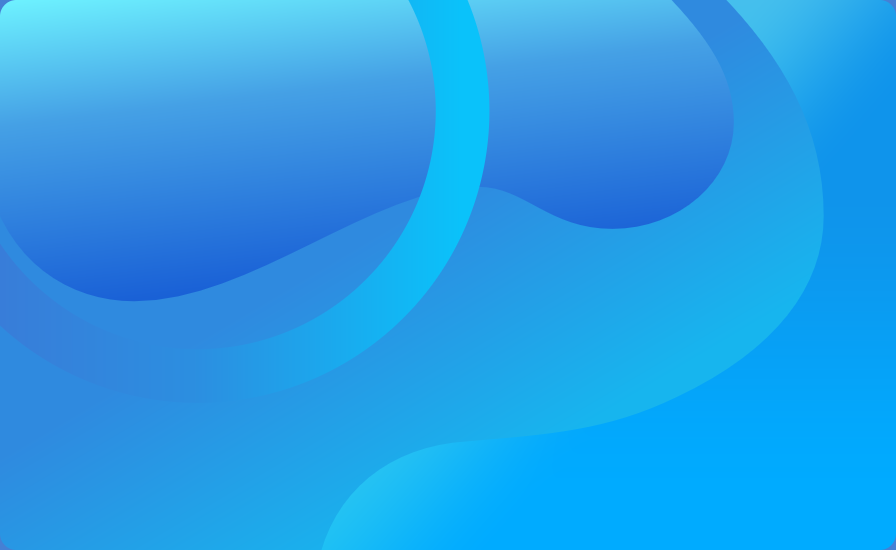
Write a Shadertoy shader that draws this background.

```glsl
// Layered blue gradient waves with a large translucent-looking ring

// Canvas grid: 768 x 471 units, y pointing down
const vec2 GRID = vec2(768.0, 471.0);

vec2 bezier(vec2 a, vec2 b, vec2 c, vec2 d, float t) {
    float s = 1.0 - t;
    return s * s * s * a + 3.0 * s * t * (s * b + t * c) + t * t * t * d;
}

// Adds one curve to an outline: x holds the distance, y flips at each crossing to the right
void addCurve(inout vec2 outline, vec2 p, vec2 a, vec2 b, vec2 c, vec2 d) {
    vec2 start = a;
    for (int i = 1; i <= 16; i++) {
        vec2 end = bezier(a, b, c, d, float(i) / 16.0);
        vec2 edge = end - start, q = p - start;
        float along = clamp(dot(q, edge) / dot(edge, edge), 0.0, 1.0);
        outline.x = min(outline.x, length(q - edge * along));
        if ((start.y > p.y) != (end.y > p.y) && q.x < edge.x * q.y / edge.y)
            outline.y = -outline.y;
        start = end;
    }
}

// Signed distance to the broad wave, negative inside
float waveDistance(vec2 p) {
    vec2 o = vec2(1e4, 1.0);
    addCurve(o, p, vec2(272, 485), vec2(285, 420), vec2(335, 382), vec2(400, 378));
    addCurve(o, p, vec2(400, 378), vec2(470, 372), vec2(520, 369), vec2(580, 340));
    addCurve(o, p, vec2(580, 340), vec2(665, 300), vec2(706, 245), vec2(706, 185));
    addCurve(o, p, vec2(706, 185), vec2(706, 110), vec2(672, 50), vec2(615, -8));
    return o.x * o.y;
}

// Signed distance to the upper blob, negative inside
float blobDistance(vec2 p) {
    vec2 o = vec2(1e4, 1.0);
    addCurve(o, p, vec2(-12, 150), vec2(5, 225), vec2(60, 258), vec2(115, 258));
    addCurve(o, p, vec2(115, 258), vec2(215, 258), vec2(320, 160), vec2(410, 160));
    addCurve(o, p, vec2(410, 160), vec2(450, 160), vec2(470, 196), vec2(525, 196));
    addCurve(o, p, vec2(525, 196), vec2(582, 196), vec2(629, 155), vec2(629, 105));
    addCurve(o, p, vec2(629, 105), vec2(629, 65), vec2(608, 33), vec2(568, -8));
    return o.x * o.y;
}

float cover(float dist, float pixel) {
    return clamp(0.5 - dist / pixel, 0.0, 1.0);
}

void mainImage(out vec4 fragColor, in vec2 fragCoord) {
    vec2 uv = fragCoord / iResolution.xy;
    vec2 p = vec2(uv.x, 1.0 - uv.y) * GRID;
    float pixel = GRID.y / iResolution.y;

    // Backdrop with a cyan sheen along the wave
    vec3 color = mix(vec3(0.06, 0.58, 0.92), vec3(0.0, 0.67, 1.0), smoothstep(150.0, 430.0, p.y));
    vec3 sheen = mix(vec3(0.27, 0.75, 0.93), vec3(0.14, 0.77, 0.95), p.y / GRID.y);
    float sheenFall = dot(p - vec2(640, 0), vec2(0.75, 0.66));
    color = mix(color, sheen, 1.0 - smoothstep(0.0, 150.0, sheenFall));

    // Broad wave, lit toward its lower right
    float waveLight = clamp((dot(p, vec2(0.51, 0.86)) - 335.0) / 235.0, 0.0, 1.0);
    vec3 wave = mix(vec3(0.185, 0.54, 0.875), vec3(0.09, 0.71, 0.935), waveLight);
    color = mix(color, wave, cover(waveDistance(p), pixel));

    // Upper blob, from pale cyan down to deep blue
    float depth = (p.y + 0.12 * p.x) / 270.0;
    vec3 blob = mix(vec3(0.43, 0.95, 1.0), vec3(0.27, 0.63, 0.9), clamp(depth / 0.4, 0.0, 1.0));
    blob = mix(blob, vec3(0.1, 0.38, 0.84), clamp((depth - 0.4) / 0.6, 0.0, 1.0));
    color = mix(color, blob, cover(blobDistance(p), pixel));

    // Ring, brightening from left to right
    float ringDist = abs(length(p - vec2(169.5, 95)) - 227.0) - 23.0;
    vec3 ring = mix(vec3(0.22, 0.49, 0.85), vec3(0.17, 0.56, 0.88), clamp(p.x / 170.0, 0.0, 1.0));
    ring = mix(ring, vec3(0.04, 0.76, 0.98), clamp((p.x - 170.0) / 225.0, 0.0, 1.0));
    color = mix(color, ring, cover(ringDist, pixel));

    // Rounded canvas corners
    vec2 corner = abs(p - 0.5 * GRID) - 0.5 * GRID + 14.0;
    float frame = length(max(corner, 0.0)) - 14.0;
    color = mix(color, vec3(0.27, 0.5, 0.83), cover(-frame, pixel));

    fragColor = vec4(color, 1.0);
}
```
